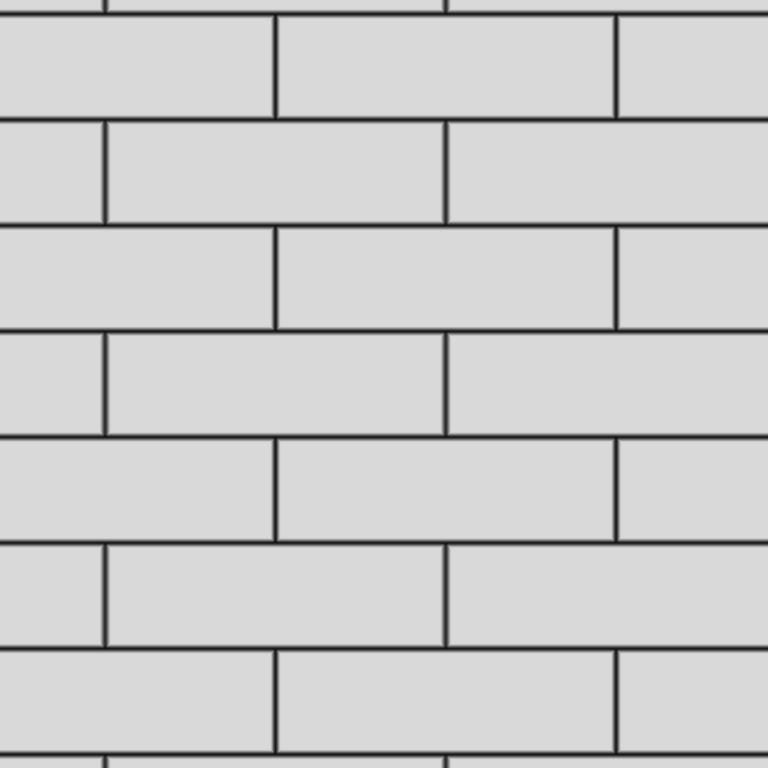
A WebGL 2 fragment shader for this pattern:

```glsl
#version 300 es
precision highp float;

// Running-bond brick wall: pale flat bricks parted by thin, soft dark joints.
// Each row is shifted by half a brick; a rounded-box distance to the brick
// edge shades the joints and rounds the corners where they meet.

uniform vec2 u_resolution;
out vec4 fragColor;

const vec2 BRICK_SIZE = vec2(0.4435, 0.13774);  // joint to joint, canvas units
const vec2 WALL_ORIGIN = vec2(0.3587, 0.0176);  // lower left of one brick
const float CORNER_RADIUS = 0.004;
const float JOINT_CORE = -0.0006;               // distance where ink is full
const float JOINT_RIM = 0.0071;                 // distance where ink ends

const vec3 BRICK_COLOR = vec3(0.85);
const vec3 JOINT_COLOR = vec3(0.08);
const vec3 SOFT_JOINT_COLOR = vec3(0.15);

// Signed distance to a rounded box, negative inside.
float roundedBox(vec2 p, vec2 halfSize, float radius) {
    vec2 q = abs(p) - halfSize + radius;
    return length(max(q, 0.0)) + min(max(q.x, q.y), 0.0) - radius;
}

// Position relative to the centre of the brick; z holds the row parity.
vec3 brickCell(vec2 p, vec2 size) {
    float row = floor(p.y / size.y);
    float parity = mod(row, 2.0);
    vec2 shifted = p / size + vec2(0.5 * parity, 0.0);
    return vec3((fract(shifted) - 0.5) * size, parity);
}

// One at an upright joint, fading to zero toward the bed joints.
float uprightJoint(vec2 local, vec2 halfSize) {
    vec2 inset = halfSize - abs(local);
    return smoothstep(0.0, 0.004, inset.y - inset.x);
}

// Joint strength at a given depth inside the brick.
float jointInk(float depth, float core, float rim, float pixel) {
    return 1.0 - smoothstep(core, max(rim, core + 1.5 * pixel), depth);
}

void main() {
    vec2 uv = gl_FragCoord.xy / u_resolution;
    float pixel = 1.0 / min(u_resolution.x, u_resolution.y);

    vec3 cell = brickCell(uv - WALL_ORIGIN, BRICK_SIZE);
    vec2 halfSize = 0.5 * BRICK_SIZE;
    float depth = -roundedBox(cell.xy, halfSize, CORNER_RADIUS);

    // Upright joints of alternate rows are slightly wider and greyer.
    float softness = cell.z * uprightJoint(cell.xy, halfSize);
    float rim = JOINT_RIM + 0.0007 * softness;
    vec3 jointColor = mix(JOINT_COLOR, SOFT_JOINT_COLOR, softness);

    float ink = jointInk(depth, JOINT_CORE, rim, pixel);
    fragColor = vec4(mix(BRICK_COLOR, jointColor, ink), 1.0);
}
```
